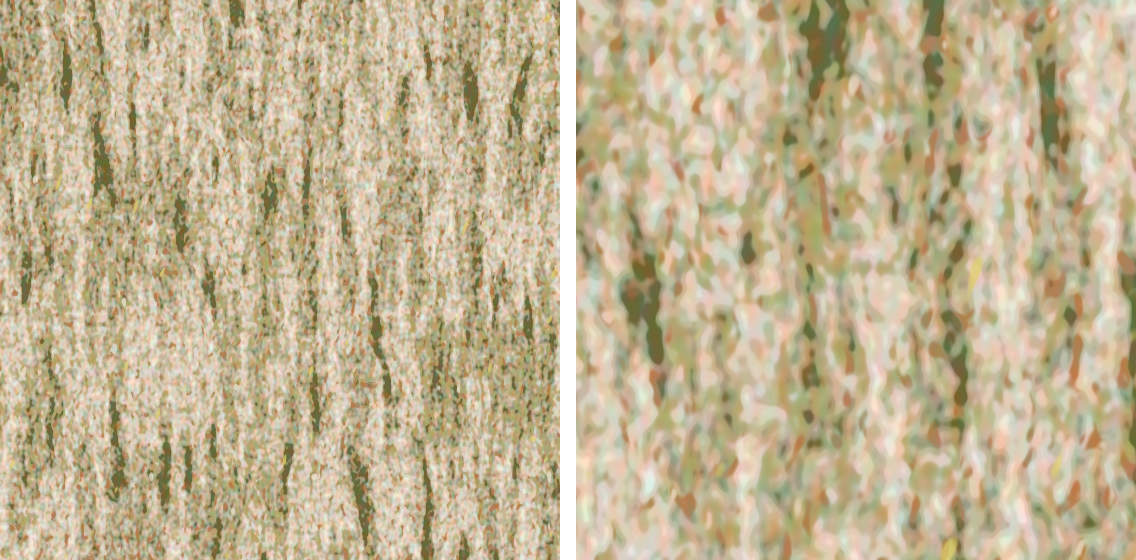
Left, the full canvas; right, a detail of the centre.
A three.js fragment shader for this texture:

```glsl
// Weathered tree bark: pale upright plates split by narrow olive cracks.
// Stretched gradient noise gives plates, side shading and grain; their sum
// picks a colour from a ramp, then moss, rust and small flecks are laid over.

varying vec2 vUv;

// Colours, dark to light, then the overlays
const vec3 CRACK_OLIVE  = vec3(0.42, 0.40, 0.22);
const vec3 GREY_OLIVE   = vec3(0.64, 0.61, 0.48);
const vec3 BEIGE        = vec3(0.78, 0.72, 0.60);
const vec3 PALE_PINK    = vec3(0.87, 0.81, 0.73);
const vec3 HIGHLIGHT    = vec3(0.94, 0.91, 0.84);
const vec3 MOSS         = vec3(0.69, 0.64, 0.41);
const vec3 RUST         = vec3(0.68, 0.49, 0.31);
const vec3 YELLOW_FLECK = vec3(0.88, 0.82, 0.42);

// Noise cells across and up the canvas
const vec2 PATCH_CELLS  = vec2(4.0, 2.5);
const vec2 PLATE_CELLS  = vec2(24.0, 3.6);
const vec2 SPLIT_CELLS  = vec2(50.0, 10.0);
const vec2 CRACK_CELLS  = vec2(34.0, 6.0);
const vec2 COARSE_CELLS = vec2(82.0, 40.0);
const vec2 FINE_CELLS   = vec2(150.0, 105.0);
const vec2 MOSS_CELLS   = vec2(62.0, 32.0);
const vec2 RUST_CELLS   = vec2(98.0, 55.0);
const vec2 FLECK_CELLS  = vec2(60.0, 24.0);

// Strengths
const float WARP         = 0.010;
const float SHADE_OFFSET = 0.006;
const float PLATE_GAIN   = 1.5;
const float SHADE_GAIN   = 1.3;
const float GRAIN_GAIN   = 2.2;
const float CRACK_DEPTH  = 1.7;
const float TONE_BIAS    = 0.14;

// Unit gradient at a lattice point
vec2 gradient(vec2 cell) {
  vec3 h = fract(cell.xyx * vec3(0.1031, 0.1030, 0.0973));
  h += dot(h, h.yzx + 33.33);
  float angle = 6.2832 * fract((h.x + h.y) * h.z);
  return vec2(cos(angle), sin(angle));
}

// Gradient noise, about -0.7 to 0.7
float noise(vec2 p) {
  vec2 i = floor(p);
  vec2 f = p - i;
  vec2 u = f * f * f * (f * (f * 6.0 - 15.0) + 10.0);
  vec2 e = vec2(1.0, 0.0);
  float low  = mix(dot(gradient(i), f),
                   dot(gradient(i + e), f - e), u.x);
  float high = mix(dot(gradient(i + e.yx), f - e.yx),
                   dot(gradient(i + 1.0), f - 1.0), u.x);
  return mix(low, high, u.y);
}

// Height of the long plates and their finer splits
float relief(vec2 p) {
  return noise(p * PLATE_CELLS + 11.3) + 0.6 * noise(p * SPLIT_CELLS + 47.7);
}

// Colour of a tone, in steps from deep shade to highlight
vec3 barkRamp(float tone) {
  vec3 color = mix(CRACK_OLIVE, GREY_OLIVE, smoothstep(-2.1, -1.1, tone));
  color = mix(color, BEIGE, smoothstep(-1.1, -0.1, tone));
  color = mix(color, PALE_PINK, smoothstep(0.1, 1.1, tone));
  return mix(color, HIGHLIGHT, smoothstep(1.3, 2.5, tone));
}

void main() {
  // Bend the upright fibres a little, with ragged edges
  vec2 p = vUv;
  p.x += WARP * noise(vUv * vec2(7.0, 6.0) + 3.1);
  p.x += 0.4 * WARP * noise(vUv * vec2(30.0, 28.0) + 71.9);

  // Tone from plates, side shading, grain and cracks
  float region = noise(vUv * PATCH_CELLS + 5.7);
  float height = relief(p);
  float plate = smoothstep(-0.3, 0.3, height) - 0.5;
  float shade = height - relief(p + vec2(SHADE_OFFSET, 0.0));
  float grain = noise(p * COARSE_CELLS + 23.9) + 0.9 * noise(p * FINE_CELLS + 91.3);
  float crack = smoothstep(0.24, 0.42, noise(p * CRACK_CELLS + 131.5) - 0.2 * plate);
  float tone = PLATE_GAIN * plate + SHADE_GAIN * shade + GRAIN_GAIN * grain
             - CRACK_DEPTH * crack - 0.5 * region + TONE_BIAS;
  vec3 color = barkRamp(tone);

  // Moss and rust settle in the lower parts
  float hollow = 1.0 - smoothstep(-0.3, 0.9, tone);
  float moss = smoothstep(0.0, 0.35, noise(p * MOSS_CELLS + 61.1) + 0.5 * region);
  float rust = smoothstep(0.18, 0.40, noise(p * RUST_CELLS + 17.3) - 0.2 * region);
  float depth = smoothstep(-2.2, -1.0, tone);
  color = mix(color, MOSS, 0.8 * moss * hollow * depth);
  color = mix(color, RUST, 0.9 * rust * hollow * mix(0.4, 1.0, depth));

  // Fine warm, green and blue-grey mottling
  color += vec3(0.12, -0.07, -0.03) * noise(p * RUST_CELLS * 1.3 + 37.7);
  color += vec3(-0.05, 0.02, 0.13) * noise(p * MOSS_CELLS * 1.6 + 83.3);

  // Sparse slanted yellow flecks and pale chips
  vec2 slanted = vec2(vUv.x - 0.3 * vUv.y, vUv.y);
  float yellow = smoothstep(0.46, 0.56, noise(slanted * FLECK_CELLS + 29.3));
  float chip = smoothstep(0.44, 0.56, noise(vUv * MOSS_CELLS + 151.7));
  color = mix(color, YELLOW_FLECK, 0.7 * yellow);
  color = mix(color, HIGHLIGHT, 0.7 * chip);

  gl_FragColor = vec4(clamp(color, 0.0, 1.0), 1.0);
}
```
